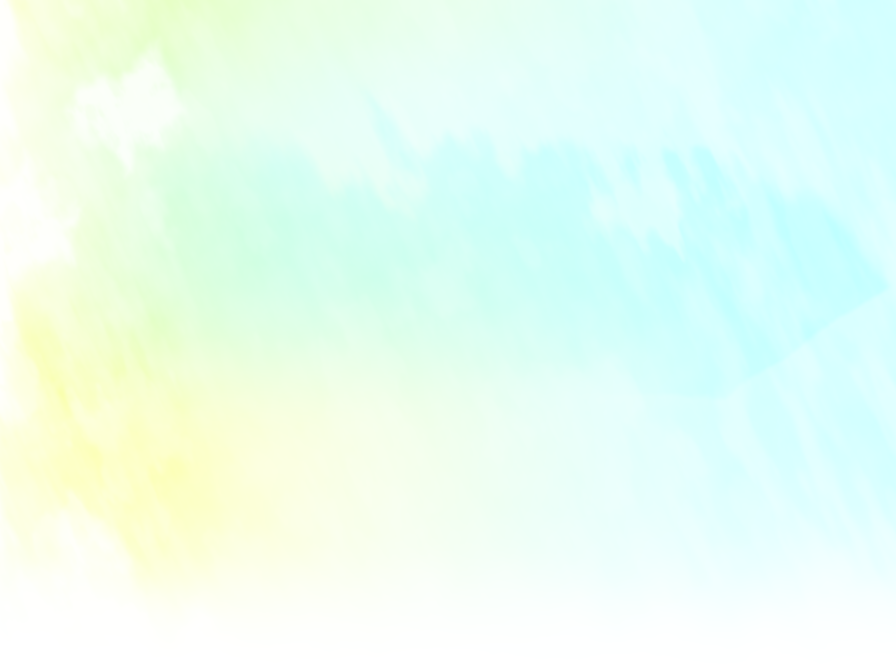
Write a Shadertoy shader that draws this background.

```glsl
#define ASPECT (4.0 / 3.0)
#define BAND_CYAN 0.085
#define POOL_CYAN 0.065
#define SUN_YELLOW 0.23
#define STREAK_LIFT 0.26
#define FLECK_LIFT 0.22
#define GRAIN 0.30
#define EDGE_WOBBLE 0.10
#define PAPER_OPACITY 0.85
#define STROKE_ANGLE 0.72

float hash(vec2 cell) {
    vec3 q = fract(cell.xyx * vec3(0.1031, 0.1030, 0.0973));
    q += dot(q, q.yzx + 33.33);
    return fract((q.x + q.y) * q.z);
}

float noise(vec2 p) {
    vec2 cell = floor(p), f = fract(p);
    f = f * f * (3.0 - 2.0 * f);
    return mix(mix(hash(cell), hash(cell + vec2(1, 0)), f.x),
               mix(hash(cell + vec2(0, 1)), hash(cell + vec2(1, 1)), f.x), f.y);
}

float fbm(vec2 p) {
    float sum = 0.0, weight = 0.5;
    for (int i = 0; i < 4; i++) {
        sum += weight * noise(p);
        p = p * 2.03 + 17.1;
        weight *= 0.5;
    }
    return sum / 0.9375;
}

// Soft elliptical stain
float stain(vec2 p, vec2 center, vec2 radius) {
    vec2 d = (p - center) / radius;
    return exp(-dot(d, d));
}

// Bare paper left between slanted strokes
float bareBox(vec2 p, vec2 center, vec2 halfSize, float blur) {
    float c = cos(STROKE_ANGLE), s = sin(STROKE_ANGLE);
    vec2 q = p - center;
    q = abs(vec2(c * q.x + s * q.y, c * q.y - s * q.x)) - halfSize;
    float d = length(max(q, 0.0)) + min(max(q.x, q.y), 0.0);
    return 1.0 - smoothstep(-blur, blur, d);
}

// Red absorbed by the cyan pigment
float cyanWash(vec2 uv, float wobble, float bristles) {
    float x = uv.x, y = uv.y;
    float upper = 0.09 * smoothstep(-0.03, 0.18, x) + 0.075 * smoothstep(0.45, 1.0, x);
    float lower = 0.15 * smoothstep(0.22, 1.0, x) * smoothstep(-0.1, 0.38, y) + 0.01;
    float base = mix(lower, upper, smoothstep(0.3, 0.62, y));

    float top = 0.81 - 0.09 * smoothstep(0.6, 0.7, x)
              - 0.17 * (1.0 - smoothstep(0.05, 0.23, x))
              - 1.6 * max(x - 0.91, 0.0);
    float brushed = smoothstep(0.2, 0.4, x) * (1.0 - smoothstep(0.8, 0.9, x));
    top += EDGE_WOBBLE * wobble * (0.3 + 0.7 * brushed) + 0.22 * bristles * brushed;
    float softness = mix(0.075, 0.03, smoothstep(0.6, 0.75, x));
    float below = smoothstep(-0.01, softness, top - y);

    float band = below * smoothstep(0.36, 0.62, y) * smoothstep(0.05, 0.36, x)
               * (1.0 - smoothstep(0.62, 0.85, x));
    float floorLine = 0.405 + 0.89 * max(x - 0.81, 0.0) + 0.03 * wobble;
    float pool = below * smoothstep(0.0, 0.012, y - floorLine)
               * smoothstep(0.62, 0.84, x) * mix(0.65, 1.0, smoothstep(0.4, 0.58, y));
    return base + BAND_CYAN * band + POOL_CYAN * pool;
}

// Blue absorbed by the yellow pigment
float yellowWash(vec2 uv) {
    vec2 leaning = uv - vec2(0.25 * (0.4 - uv.y), 0.0);
    return SUN_YELLOW * stain(leaning, vec2(0.09, 0.34), vec2(0.14, 0.21))
         + 0.09 * stain(uv, vec2(0.32, 0.32), vec2(0.27, 0.25))
         + 0.10 * stain(uv, vec2(0.13, 0.64), vec2(0.17, 0.20))
         + 0.035 * stain(uv, vec2(0.40, 0.58), vec2(0.25, 0.20))
         + 0.19 * stain(uv, vec2(0.14, 1.02), vec2(0.17, 0.19))
         + 0.08 * stain(uv, vec2(0.42, 1.02), vec2(0.25, 0.13));
}

void mainImage(out vec4 fragColor, in vec2 fragCoord) {
    vec2 uv = fragCoord / iResolution.xy;
    vec2 p = uv * vec2(ASPECT, 1.0);

    // Brush texture running down to the right
    vec2 stroke = vec2(dot(p, vec2(0.91, 0.42)), dot(p, vec2(-0.42, 0.91)));
    float wobble = fbm(p * 13.0) - 0.5;
    float bristles = fbm(stroke * vec2(22.0, 6.0)) - 0.5;
    float streak = smoothstep(0.48, 0.7, fbm(stroke * vec2(19.0, 4.5) + 40.0));
    float fleck = smoothstep(0.56, 0.66, fbm(stroke * vec2(16.0, 8.0) + 71.0));
    float grain = fbm(p * 24.0 + 9.0) + fbm(stroke * vec2(46.0, 12.0)) - 1.0;
    float cloud = fbm(p * 6.0 + 9.0) - 0.5;
    float cyan = cyanWash(uv, wobble, bristles);
    float yellow = yellowWash(uv + 0.05 * vec2(wobble, bristles));

    // Bare paper and pale strokes
    vec2 torn = p + vec2(0.11, 0.09) * vec2(wobble, bristles);
    float bare = 0.9 * bareBox(torn, vec2(0.198, 0.833), vec2(0.078, 0.068), 0.018);
    bare = max(bare, bareBox(torn, vec2(0.020, 0.67), vec2(0.074, 0.06), 0.018));
    bare = max(bare, 0.85 * bareBox(torn, vec2(0.13, 0.08), vec2(0.11, 0.105), 0.03));
    bare = max(bare, 1.0 - smoothstep(-0.01, 0.02, uv.x + 0.09 * bristles));
    bare *= 1.0 - 0.35 * smoothstep(0.0, 0.25, grain);

    float leftSide = 1.0 - smoothstep(0.08, 0.28, uv.x);
    float sides = max(smoothstep(0.62, 0.85, uv.x), leftSide);
    float ink = 1.0 - STREAK_LIFT * streak * mix(0.25, 1.0, sides);
    ink *= 1.0 - FLECK_LIFT * fleck * (0.45 + 0.8 * leftSide);
    ink *= 1.0 + 0.22 * cloud + GRAIN * grain * (0.6 + leftSide);
    ink *= 1.03 * (1.0 - PAPER_OPACITY * bare);
    ink *= smoothstep(-0.01, 0.20, uv.y + 0.05 * wobble);

    vec3 color = vec3(1.0) - ink * vec3(cyan, 0.0, yellow);
    fragColor = vec4(clamp(color, 0.0, 1.0), 1.0);
}
```
